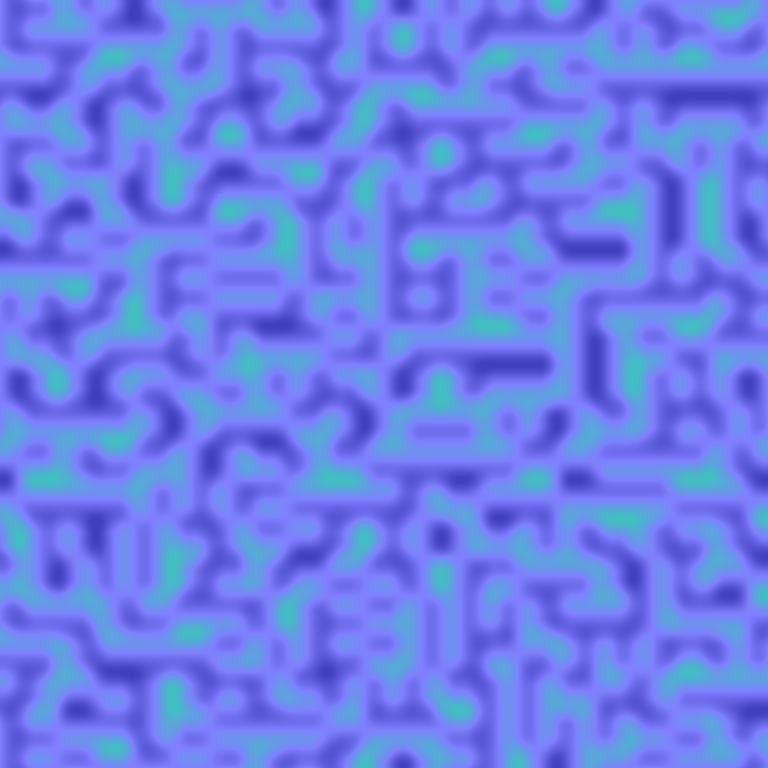
A Shadertoy shader for this texture map:

```glsl
// Soft maze-like blobs of teal and indigo parted by lavender ridges.
// Gradient noise whose lattice gradients point only along the axes gives
// straight bars and round dots; its signed value is mapped to three colours.

const float CELLS = 20.0;                       // lattice cells per canvas height
const float PEAK = 0.5;                         // largest noise magnitude
const vec3 LAVENDER = vec3(0.50, 0.50, 1.00);   // noise at zero
const vec3 TEAL     = vec3(0.25, 0.75, 0.75);   // highest noise
const vec3 INDIGO   = vec3(0.25, 0.25, 0.75);   // lowest noise

// Integer hash of a lattice point
uint hash(ivec2 p) {
    uint h = uint(p.x) * 1597334673u ^ uint(p.y) * 3812015801u;
    h = (h ^ (h >> 16)) * 2146121005u;
    h = (h ^ (h >> 15)) * 2221713035u;
    return h ^ (h >> 16);
}

// One of the four axis directions
vec2 axisGradient(ivec2 p) {
    uint h = hash(p);
    float side = (h & 1u) == 0u ? -1.0 : 1.0;
    return (h & 2u) == 0u ? vec2(side, 0.0) : vec2(0.0, side);
}

// Slope contributed by one corner of the cell
float corner(ivec2 cell, ivec2 offset, vec2 local) {
    return dot(axisGradient(cell + offset), local - vec2(offset));
}

// Gradient noise in -PEAK..PEAK with quintic blending
float axisNoise(vec2 p) {
    ivec2 cell = ivec2(floor(p));
    vec2 f = fract(p);
    vec2 fade = f * f * f * (f * (f * 6.0 - 15.0) + 10.0);
    float low  = mix(corner(cell, ivec2(0, 0), f), corner(cell, ivec2(1, 0), f), fade.x);
    float high = mix(corner(cell, ivec2(0, 1), f), corner(cell, ivec2(1, 1), f), fade.x);
    return mix(low, high, fade.y);
}

void mainImage(out vec4 fragColor, in vec2 fragCoord) {
    vec2 uv = fragCoord / iResolution.y;
    float level = axisNoise(uv * CELLS) / PEAK;

    // Leave lavender towards teal above zero, towards indigo below
    vec3 extreme = level > 0.0 ? TEAL : INDIGO;
    vec3 color = mix(LAVENDER, extreme, min(abs(level), 1.0));
    fragColor = vec4(color, 1.0);
}
```
